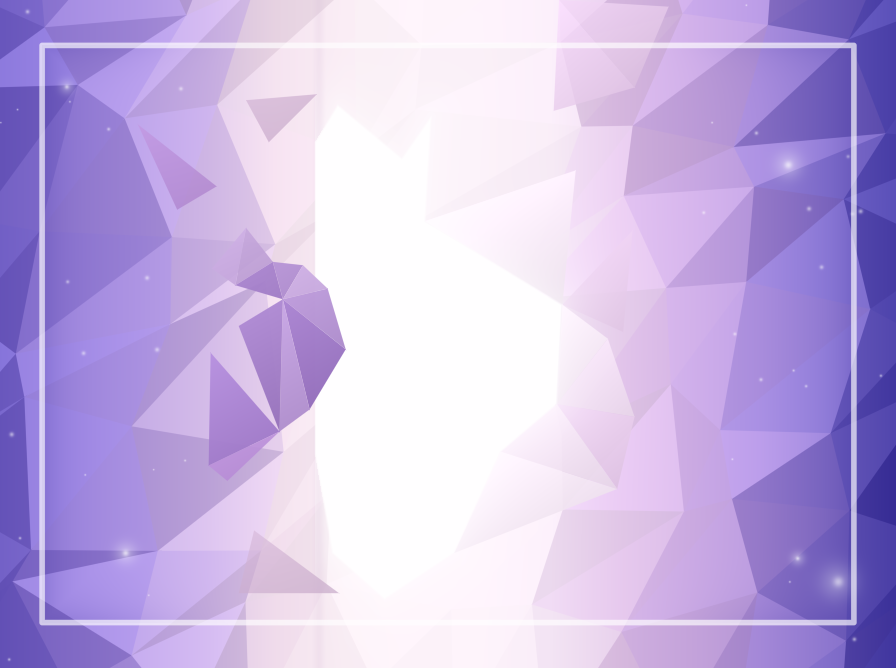
Reproduce this background procedurally as a WebGL 2 fragment shader.

```glsl
#version 300 es
precision highp float;
uniform vec2 u_resolution;
out vec4 fragColor;

const vec2 CANVAS = vec2(1.34, 1.0);
const float MESH_CELL = 0.15, MESH_JITTER = 0.75, MESH_CONTRAST = 0.085;
const float SEAM_X = 0.471;
const vec2 FRAME_CENTER = vec2(0.670, 0.5), FRAME_HALF = vec2(0.607, 0.432);
const float FRAME_WIDTH = 0.0042;
const int SPARK_COUNT = 34;
const vec3 WHITE = vec3(1.0, 0.997, 1.0), INDIGO = vec3(0.30, 0.24, 0.66);
const vec3 PLUM = vec3(0.61, 0.46, 0.77), ORCHID = vec3(0.71, 0.54, 0.83);
const vec3 LILAC = vec3(0.79, 0.67, 0.88), MAUVE = vec3(0.80, 0.68, 0.81);
const vec3 PINK = vec3(0.91, 0.80, 0.925), BLUSH = vec3(0.97, 0.92, 0.97);
// Horizontal colour stops, evenly spaced
const vec3 RAMP[14] = vec3[14](
  vec3(.46, .39, .79), vec3(.57, .48, .84), vec3(.67, .57, .87), vec3(.79, .69, .89),
  vec3(.94, .86, .92), vec3(.98, .94, .96), vec3(.99, .95, .98), vec3(.99, .95, .98),
  vec3(.97, .92, .97), vec3(.88, .76, .91), vec3(.78, .65, .87), vec3(.66, .54, .84),
  vec3(.46, .39, .76), vec3(.27, .23, .64));
// Outline of the bright centre
const vec2 GLOW[12] = vec2[12](
  vec2(.471, .787), vec2(.505, .843), vec2(.601, .763), vec2(.645, .826),
  vec2(.636, .669), vec2(.841, .544), vec2(.833, .395), vec2(.749, .324),
  vec2(.679, .172), vec2(.575, .103), vec2(.497, .172), vec2(.471, .320));
// Fans of facets: rim points around a shared corner, with shades
const vec2 CRYSTAL[8] = vec2[8](vec2(.352, .573), vec2(.408, .608), vec2(.453, .603),
  vec2(.490, .568), vec2(.517, .477), vec2(.463, .387), vec2(.418, .354), vec2(.357, .512));
const float CRYSTAL_SHADE[7] = float[7](.2, .5, 1., .55, 0., .6, .2);
const vec2 PALE[5] = vec2[5](vec2(.841, .544), vec2(.909, .493), vec2(.949, .376),
  vec2(.923, .268), vec2(.749, .324));
const float PALE_SHADE[4] = float[4](1., .6, 0., .75);
// Large soft lights: position and radius
const vec3 ORBS[5] = vec3[5](vec3(1.179, .753, .020), vec3(1.254, .129, .026),
  vec3(.188, .172, .016), vec3(.100, .870, .011), vec3(1.193, .164, .010));

float hash(vec2 p) { return fract(sin(dot(p, vec2(127.1, 311.7))) * 43758.5453); }

vec3 ramp(float x) {
  float t = clamp(x / CANVAS.x, 0.0, 0.9999) * 13.0;
  int i = int(t);
  return mix(RAMP[i], RAMP[i + 1], fract(t));
}

float cross2(vec2 a, vec2 b) { return a.x * b.y - a.y * b.x; }
float edge(vec2 p, vec2 a, vec2 b) { return cross2(b - a, p - a) / length(b - a); }

// Antialiased triangle coverage
float triangle(vec2 p, vec2 a, vec2 b, vec2 c) {
  float s = sign(cross2(b - a, c - a)), px = 0.7 / u_resolution.y;
  return smoothstep(-px, px, min(min(edge(p, a, b) * s, edge(p, b, c) * s), edge(p, c, a) * s));
}

void facet(inout vec3 col, vec2 p, vec2 a, vec2 b, vec2 c, vec3 tint, float amount) {
  float slope = dot(p - (a + b + c) / 3.0, vec2(-0.3, 0.5));
  col = mix(col, tint + slope, triangle(p, a, b, c) * amount);
}

// Distance to the centre outline, positive inside
float glowDistance(vec2 p) {
  float d = 10.0, s = -1.0;
  for (int i = 0, j = 11; i < 12; j = i, i++) {
    vec2 e = GLOW[j] - GLOW[i], w = p - GLOW[i];
    d = min(d, length(w - e * clamp(dot(w, e) / dot(e, e), 0.0, 1.0)));
    bvec3 k = bvec3(p.y >= GLOW[i].y, p.y < GLOW[j].y, e.x * w.y > e.y * w.x);
    if (all(k) || all(not(k))) s = -s;
  }
  return s * d;
}

vec2 vertex(vec2 id) {
  return (id + 0.5 + MESH_JITTER * (vec2(hash(id), hash(id + 37.0)) - 0.5)) * MESH_CELL;
}

// Jittered grid, each cell split into two triangles
vec3 mesh(vec2 p) {
  vec4 sum = vec4(ramp(p.x), 1.0) * 0.001;
  for (int k = 0; k < 18; k++) {
    vec2 id = floor(p / MESH_CELL - 0.5) + vec2(k % 3 - 1, k / 3 % 3 - 1);
    vec2 a = vertex(id), c = vertex(id + 1.0);
    vec2 b = vertex(id + (k < 9 ? vec2(1, 0) : vec2(0, 1)));
    float x = (a.x + b.x + c.x) / 3.0, shade = hash(id + (k < 9 ? 5.0 : 9.0)) * 2.0 - 1.0;
    shade *= MESH_CONTRAST * mix(0.15, 1.0, smoothstep(0.08, 0.45, abs(x - 0.64)));
    sum += vec4(mix(ramp(p.x), ramp(x), 0.55) + shade, 1.0) * triangle(p, a, b, c);
  }
  return sum.rgb / sum.a;
}

void main() {
  vec2 p = gl_FragCoord.xy / u_resolution * CANVAS;
  vec3 col = mesh(p);
  // Pale facets right of the centre
  vec2 hub = PALE[0], knee = vec2(.833, .395), top = vec2(.949, .869);
  facet(col, p, vec2(.836, 1), vec2(1, .99), top, PINK, .8);
  facet(col, p, vec2(.836, 1), top, vec2(.828, .834), PINK + .02, .8);
  facet(col, p, vec2(.636, .669), hub, vec2(.861, .745), BLUSH + .015, .9);
  facet(col, p, hub, vec2(.946, .655), vec2(.932, .503), PINK, .8);
  facet(col, p, PALE[4], PALE[3], vec2(.679, .172), BLUSH, .9);
  for (int i = 0; i < 4; i++)
    facet(col, p, knee, PALE[i], PALE[i + 1], mix(PINK, BLUSH, PALE_SHADE[i]), .9);
  // Bright centre and vertical seam
  float glow = glowDistance(p);
  col = mix(col, WHITE, 0.45 * exp(min(glow, 0.0) / 0.04) * step(SEAM_X, p.x));
  col = mix(col, WHITE, smoothstep(-0.002, 0.003, glow));
  col = mix(col, MAUVE, 0.14 * smoothstep(.012, 0., abs(p.x - SEAM_X - .006)) * step(glow, 0.));
  // Violet crystal with dusty facets around it
  vec2 heart = vec2(.423, .552), foot = CRYSTAL[6], crown = vec2(.368, .659), heel = vec2(.312, .303);
  facet(col, p, vec2(.206, .814), vec2(.324, .721), vec2(.265, .686), ORCHID, .75);
  facet(col, p, crown, CRYSTAL[1], CRYSTAL[0], LILAC - .04, .9);
  facet(col, p, crown, CRYSTAL[0], vec2(.317, .598), LILAC, .9);
  for (int i = 0; i < 7; i++)
    facet(col, p, heart, CRYSTAL[i], CRYSTAL[i + 1], mix(PLUM, LILAC, CRYSTAL_SHADE[i]), .95);
  facet(col, p, vec2(.315, .472), foot, heel, PLUM + .05, .95);
  facet(col, p, heel, foot, vec2(.340, .280), ORCHID + .02, .9);
  facet(col, p, vec2(.368, .850), vec2(.474, .859), vec2(.402, .787), MAUVE, .7);
  facet(col, p, vec2(.380, .206), vec2(.507, .112), vec2(.357, .112), MAUVE, .65);
  // Sparkles at both sides
  float light = 0.0;
  for (int i = 0; i < SPARK_COUNT; i++) {
    vec2 seed = vec2(i, 3);
    float x = hash(seed) * 0.32, r = mix(0.0012, 0.0035, hash(seed + 23.0));
    float d = length(p - vec2(i % 2 == 0 ? x : CANVAS.x - x, hash(seed + 11.0))) / r;
    light += 0.5 * exp(-d * d);
  }
  for (int i = 0; i < 5; i++) {
    float d = length(p - ORBS[i].xy) / ORBS[i].z;
    light += 0.32 * exp(-d * d) + 0.4 * exp(-d * d * 12.0);
  }
  col = mix(col, WHITE, min(light, 0.85));
  // Frame with a soft inner shade
  vec2 q = abs(p - FRAME_CENTER) - FRAME_HALF;
  float frame = length(max(q, 0.0)) + min(max(q.x, q.y), 0.0), px = 0.7 / u_resolution.y;
  float side = smoothstep(0.28, 0.66, abs(p.x - FRAME_CENTER.x));
  col = mix(col, INDIGO, 0.3 * side * exp(-abs(frame) / 0.03) * step(frame, 0.0));
  col = mix(col, WHITE, 0.66 * (1.0 - smoothstep(-px, px, abs(frame) - FRAME_WIDTH)));
  fragColor = vec4(clamp(col, 0.0, 1.0), 1.0);
}
```
